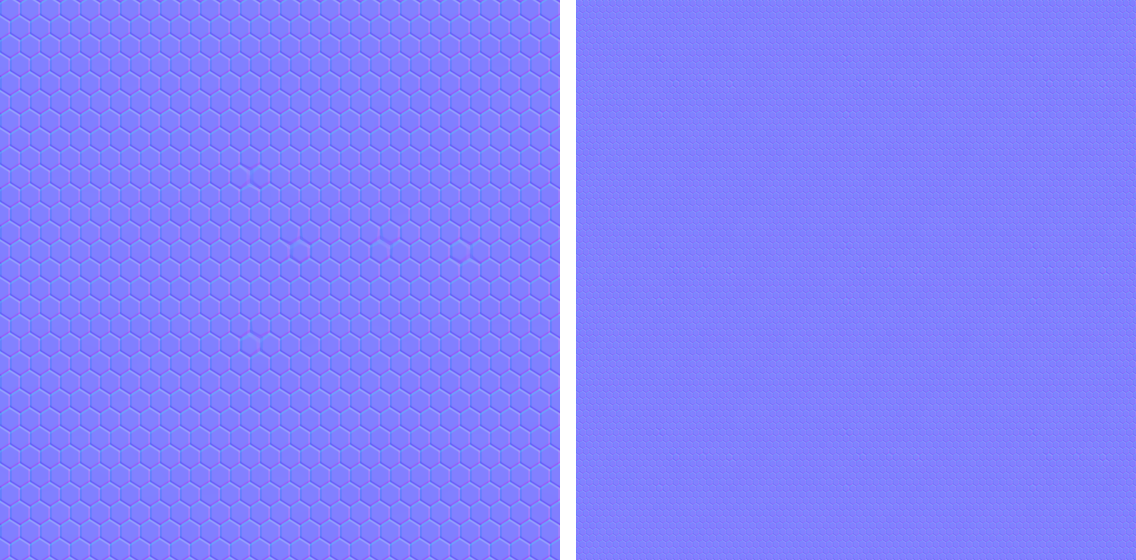
Left: one tile. Right: repeated 3 by 3.
Write a three.js fragment shader that draws this texture map.

```glsl
varying vec2 vUv;

const vec2 REPEATS = vec2(28.0, 30.0);   // cells across, rows up
const float ROW_STEP = 0.8660254;        // row spacing in cell widths
const float ROW_SHIFT = 0.52;            // height of the first row centre, in rows
const float BEVEL_TILT = 0.17;
const vec3 FLAT_COLOUR = vec3(0.506, 0.501, 1.0);
const float TAU = 6.2831853;

vec2 hash2(vec2 p) {
  vec2 q = vec2(dot(p, vec2(12.71, 31.17)), dot(p, vec2(26.95, 18.33)));
  return fract(sin(q) * 4375.85);
}

// Offset from the nearest centre of a staggered hexagon lattice
vec2 hexLocal(vec2 p) {
  vec2 period = vec2(1.0, 2.0 * ROW_STEP);
  vec2 a = mod(p + 0.5 * period, period) - 0.5 * period;
  vec2 b = mod(p, period) - 0.5 * period;
  return dot(a, a) < dot(b, b) ? a : b;
}

// Slope of one pair of opposite sides, flat at the groove and on the face
vec2 sideTilt(vec2 local, vec2 axis, float width) {
  float h = dot(local, axis);
  float inset = 0.5 - abs(h);
  float rise = smoothstep(0.0, 0.03, inset);
  float fall = 1.0 - smoothstep(0.4 * width, width, inset);
  return axis * sign(h) * rise * fall;
}

vec2 bevel(vec2 local, float width) {
  vec2 tilt = sideTilt(local, vec2(1.0, 0.0), width)
            + sideTilt(local, vec2(0.5, ROW_STEP), width)
            + sideTilt(local, vec2(-0.5, ROW_STEP), width);
  return tilt / max(1.0, length(tilt));
}

// A few wrapped patches where the grooves are worn soft
float wearAt(vec2 uv, float radius) {
  float wear = 0.0;
  for (int i = 0; i < 5; i++) {
    vec2 spot = hash2(vec2(float(i) + 2.0, 7.0));
    vec2 d = (fract(uv - spot + 0.5) - 0.5) / radius;
    wear = max(wear, exp(-dot(d, d)));
  }
  return wear;
}

// Faint broad undulation from whole-numbered waves
vec2 undulation(vec2 uv) {
  vec2 w = TAU * uv;
  return vec2(sin(2.0 * w.x + 3.0 * w.y) + 0.5 * sin(7.0 * w.x - 5.0 * w.y),
              sin(3.0 * w.x - 2.0 * w.y) + 0.5 * sin(4.0 * w.x + 9.0 * w.y));
}

vec2 surfaceTilt(vec2 uv, float wear) {
  vec2 p = uv * REPEATS - vec2(0.0, ROW_SHIFT);
  p.y *= ROW_STEP;
  vec2 local = hexLocal(p);
  vec2 cell = floor((p - local) / vec2(0.5, ROW_STEP) + 0.5);
  cell = mod(cell, REPEATS * vec2(2.0, 1.0));
  vec2 lean = (hash2(cell) - 0.5) * 0.008;
  vec2 edge = bevel(local, mix(0.11, 0.26, wear));
  return edge * BEVEL_TILT * mix(1.0, 0.4, wear) + lean;
}

void main() {
  float wear = wearAt(vUv, 0.022);

  // Average a small fixed footprint for smooth edges
  vec2 tilt = vec2(0.0);
  for (int i = 0; i < 9; i++) {
    float k = float(i);
    vec2 jitter = vec2(mod(k, 3.0), floor(k / 3.0)) - 1.0;
    tilt += surfaceTilt(vUv + jitter / 1536.0, wear);
  }
  tilt = tilt / 9.0 + undulation(vUv) * 0.002;

  // Encode the unit normal as colour
  float up = sqrt(max(0.0, 1.0 - 4.0 * dot(tilt, tilt)));
  gl_FragColor = vec4(FLAT_COLOUR + vec3(tilt, 0.5 * up - 0.5), 1.0);
}
```
